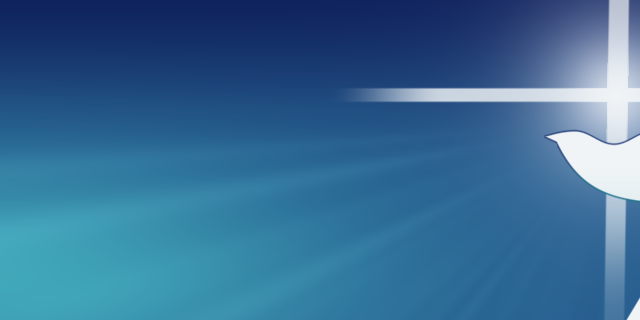
Write a Shadertoy shader that draws this background.

```glsl
// A white bird before a glowing cross of light, over a navy to teal sky with soft rays.

const vec3 NAVY = vec3(0.055, 0.125, 0.36);
const vec3 BLUE = vec3(0.14, 0.35, 0.55);
const vec3 TEAL = vec3(0.27, 0.69, 0.75);
const vec3 HALO = vec3(0.83, 0.86, 0.93);
const vec3 WHITE = vec3(0.94, 0.955, 0.965);
const vec2 CROSS_CENTER = vec2(1.927, 0.703);
const vec2 RAY_ORIGIN = vec2(1.93, 0.62);

float hash(float n) {
    return fract(sin(n * 127.1) * 43758.5453);
}

float noise(float x) {
    float cell = floor(x);
    return mix(hash(cell), hash(cell + 1.0), smoothstep(0.0, 1.0, x - cell));
}

float bell(float x, float center, float width) {
    float t = (x - center) / width;
    return exp(-t * t);
}

// Coverage of a shape whose signed distance is negative inside
float fill(float dist, float softness) {
    return 1.0 - smoothstep(-softness, softness, dist);
}

vec3 sky(vec2 p) {
    vec3 color = mix(NAVY, BLUE, smoothstep(1.08, 0.42, p.y));
    float teal = exp(-p.x * p.x / 1.3) * bell(p.y, 0.12, 0.38);
    return mix(color, TEAL, 0.92 * teal);
}

// Faint streaks fanning out to the lower left
float rays(vec2 p, vec2 origin) {
    vec2 d = origin - p;
    float angle = atan(d.y, max(d.x, 0.001));
    float streaks = 0.6 * bell(angle, 0.075, 0.025) + 0.7 * bell(angle, 0.18, 0.035)
                  + 0.7 * bell(angle, 0.46, 0.035) + 0.5 * (noise(angle * 22.0) - 0.5);
    return streaks * smoothstep(0.2, 0.8, length(d)) * smoothstep(0.75, 0.4, p.y);
}

float halo(float d) {
    return 0.4 * exp(-14.0 * d * d) + 0.48 * exp(-5.0 * d);
}

// Two beams: one fades to the left, the other fades downward
float crossLight(vec2 p, vec2 center, float softness) {
    vec2 d = p - center;
    float across = fill(abs(d.y) - 0.021, softness) * 0.82 * smoothstep(1.02, 1.4, p.x);
    float tilt = 0.015 * (p.y - 0.5);
    float upright = fill(abs(d.x - tilt) - 0.031, softness)
                  * mix(0.15, 0.7, smoothstep(0.0, 0.45, p.y));
    float core = 0.9 * exp(-60.0 * dot(d, d));
    float beams = max(across, upright);
    return mix(beams, 1.0, core * (0.45 + 0.55 * step(0.1, beams)));
}

// Upper outline: rounded head, hollow neck, rising back
float birdTop(float x) {
    float t = x - 1.797;
    return 0.568 + 0.021 * cos(t * (t < 0.0 ? 14.6 : 25.75));
}

// Lower outline: short beak, then a curving breast
float birdBottom(float x) {
    float beak = 0.573 - 0.47 * (x - 1.706);
    float breast = 0.36 + 0.197 * exp(-10.6 * (x - 1.74));
    return min(beak, breast);
}

float birdDistance(vec2 p) {
    float e = 0.002;
    float slope = (birdBottom(p.x + e) - birdBottom(p.x - e)) / (2.0 * e);
    float below = (birdBottom(p.x) - p.y) / sqrt(1.0 + slope * slope);
    return max(max(p.y - birdTop(p.x), below), 1.706 - p.x);
}

void mainImage(out vec4 fragColor, in vec2 fragCoord) {
    vec2 p = fragCoord / iResolution.xy * vec2(2.0, 1.0);
    float softness = 1.0 / iResolution.y;

    // Background and light
    vec3 color = sky(p);
    color += 0.055 * rays(p, RAY_ORIGIN) * vec3(0.7, 1.0, 0.8);
    color = mix(color, HALO, halo(distance(p, CROSS_CENTER)));
    color = mix(color, WHITE, crossLight(p, CROSS_CENTER, softness * 1.3));

    // Bird with a thin rim, blue above and teal below
    float bird = birdDistance(p);
    vec3 rim = mix(vec3(0.12, 0.45, 0.55), vec3(0.16, 0.25, 0.48), smoothstep(0.4, 0.54, p.y));
    color = mix(color, rim, 0.85 * fill(bird - 0.005, softness));
    vec3 body = mix(vec3(0.90, 0.94, 0.95), WHITE, smoothstep(0.38, 0.48, p.y));
    color = mix(color, body, fill(bird, softness));

    // Tip of the tail in the lower corner
    float tail = dot(p - vec2(1.958, 0.0), normalize(vec2(-0.07, 0.042)));
    color = mix(color, WHITE, fill(tail, softness));

    fragColor = vec4(clamp(color, 0.0, 1.0), 1.0);
}
```
